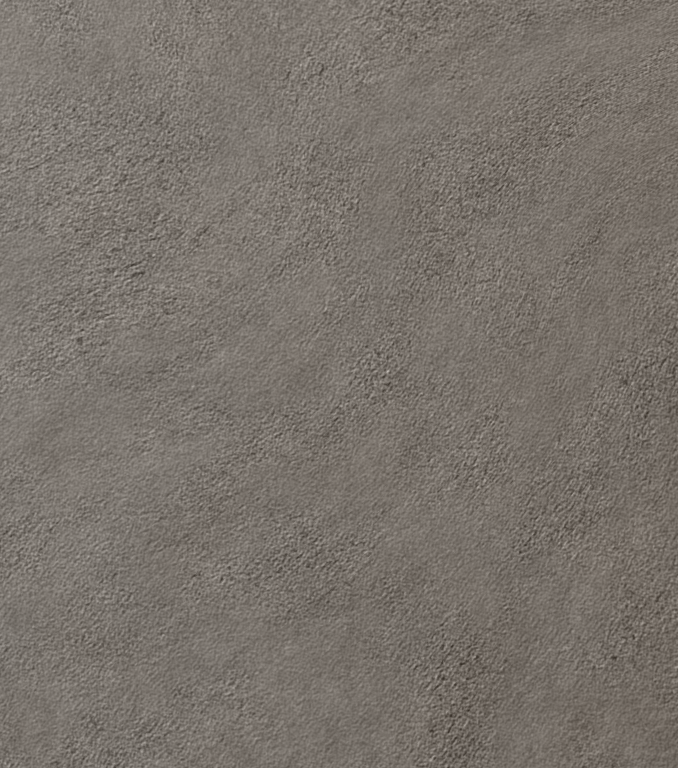
Give the GLSL for this texture, as a WebGL 1 fragment shader.

```glsl
precision highp float;
// Rough taupe plaster: crisp speckled grain, worn patches and faint diagonal trowel marks.
uniform vec2 u_resolution;

vec2 gradientAt(vec2 cell) {
  vec3 h = fract(cell.xyx * vec3(0.1031, 0.1030, 0.0973));
  h += dot(h, h.yzx + 33.33);
  float angle = 6.2832 * fract((h.x + h.y) * h.z);
  return vec2(cos(angle), sin(angle));
}

// Gradient noise, centred on zero
float noise(vec2 p) {
  vec2 i = floor(p);
  vec2 f = p - i;
  vec2 w = f * f * f * (f * (f * 6.0 - 15.0) + 10.0);
  float a = dot(gradientAt(i), f);
  float b = dot(gradientAt(i + vec2(1.0, 0.0)), f - vec2(1.0, 0.0));
  float c = dot(gradientAt(i + vec2(0.0, 1.0)), f - vec2(0.0, 1.0));
  float d = dot(gradientAt(i + vec2(1.0, 1.0)), f - vec2(1.0, 1.0));
  return mix(mix(a, b, w.x), mix(c, d, w.x), w.y);
}

float fbm(vec2 p) {
  float sum = 0.0;
  float amp = 1.0;
  for (int i = 0; i < 5; i++) {
    sum += amp * noise(p);
    p = mat2(1.6, 1.2, -1.2, 1.6) * p + 17.3;
    amp *= 0.65;
  }
  return sum;
}

// Coordinates along and across the trowel strokes
vec2 strokeSpace(vec2 p) {
  float angle = 0.78 + 0.3 * noise(p * 1.7 + 40.0);
  vec2 along = vec2(cos(angle), sin(angle));
  return vec2(dot(p, along), dot(p, vec2(-along.y, along.x)));
}

// Speckle of several sizes on turned grids, which hide the lattice
float speckle(vec2 p, vec2 q) {
  vec2 turned = mat2(0.88, 0.47, -0.47, 0.88) * p;
  vec2 tilted = mat2(0.53, -0.85, 0.85, 0.53) * p;
  return noise(turned * 285.0 + 405.0)
       + 0.9 * noise(tilted * 215.0 + 371.0)
       + 0.75 * noise(q * vec2(120.0, 225.0) + 300.0)
       + 0.4 * noise(turned * 115.0 + 223.0);
}

void main() {
  vec2 p = gl_FragCoord.xy / u_resolution.y;
  vec2 uv = gl_FragCoord.xy / u_resolution;
  vec2 q = strokeSpace(p);

  // Worn areas are smoother, the others coarse
  float patches = fbm(q * vec2(4.5, 7.0) + 9.0);
  float roughness = mix(0.62, 1.25, smoothstep(-0.5, 0.5, patches));

  // Grain with a little relief lit from the upper left
  float grain = speckle(p, q);
  float shifted = speckle(p + vec2(-0.0014, 0.0018), q + vec2(0.0003, 0.0023));
  float tone = roughness * (0.125 * grain - 0.06 * shifted);

  // Sparse dark pits, short scratches and light flecks
  float pits = smoothstep(0.2, 0.45, noise(q * vec2(115.0, 150.0) + 430.0));
  float scratch = smoothstep(0.25, 0.5, noise(q * vec2(45.0, 150.0) + 210.0));
  float flecks = smoothstep(0.25, 0.5, noise(q * vec2(160.0, 230.0) + 520.0));
  float coarse = smoothstep(-0.2, 0.6, patches);
  tone -= (0.075 * pits + 0.06 * scratch) * (0.25 + coarse);
  tone += 0.055 * flecks * roughness;

  // Cloudy shading and mottling, brighter at the upper left
  tone += 0.03 * fbm(q * vec2(5.0, 10.0) + 60.0) - 0.01 * patches;
  tone += 0.032 * fbm(q * vec2(28.0, 45.0) + 160.0);
  tone += 0.04 * (uv.y - 0.5) - 0.045 * (uv.x - 0.5);

  // Warm taupe with a slightly cooler cast on the left
  vec3 taupe = vec3(0.478, 0.452, 0.424);
  float cool = 0.007 * (0.5 - uv.x) + 0.004 * noise(p * 9.0 + 90.0);
  vec3 color = taupe + tone + cool * vec3(-0.8, 0.2, 1.0);
  gl_FragColor = vec4(clamp(color, 0.0, 1.0), 1.0);
}
```
